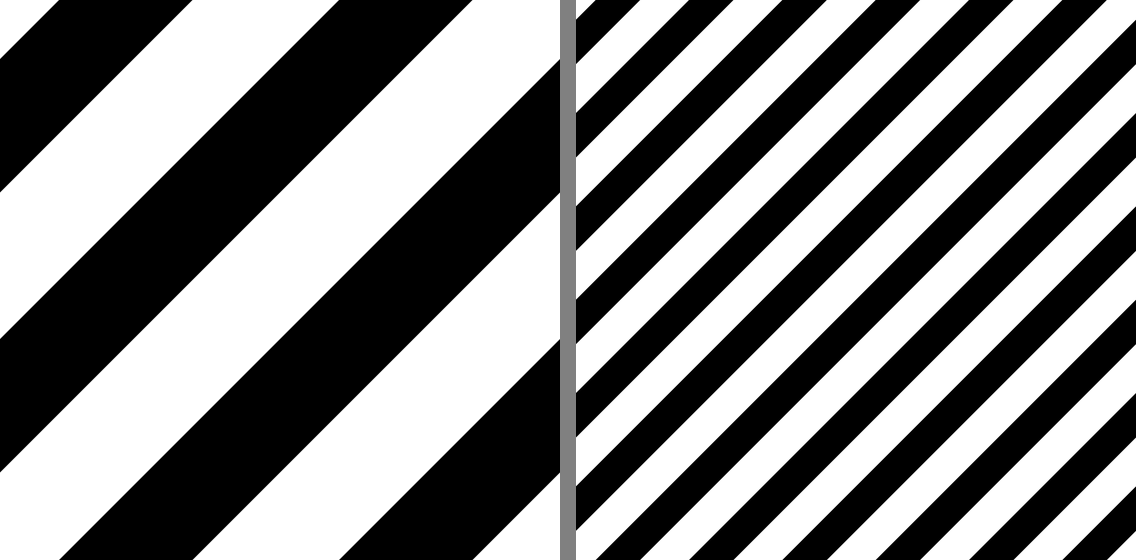
Left: one tile. Right: repeated 3 by 3.
This pattern is drawn by a WebGL 2 fragment shader. Its source:

```glsl
#version 300 es
precision highp float;
// Bold black diagonal stripes on white, rising from lower left to upper right.
// A periodic coordinate across the diagonal gives the distance to the nearest
// stripe; whole repeats along both axes make the canvas tile.

uniform vec2 u_resolution;
out vec4 fragColor;

const vec2 REPEATS = vec2(2.0, -2.0);    // stripes across and down, sign sets the slope
const float STRIPE_CENTER = 0.4492;      // position within one period
const float STRIPE_WIDTH = 0.4766;       // share of one period
const vec3 STRIPE_COLOR = vec3(0.0);
const vec3 GROUND_COLOR = vec3(1.0);

// Signed distance to the nearest stripe edge in periods, negative inside.
float stripeDistance(float phase) {
    float offset = fract(phase - STRIPE_CENTER + 0.5) - 0.5;
    return abs(offset) - 0.5 * STRIPE_WIDTH;
}

void main() {
    vec2 uv = gl_FragCoord.xy / u_resolution;
    float edge = stripeDistance(dot(uv, REPEATS));

    // Smooth the edge over the width of one pixel.
    float pixel = length(REPEATS / u_resolution);
    float coverage = clamp(0.5 - edge / pixel, 0.0, 1.0);

    fragColor = vec4(mix(GROUND_COLOR, STRIPE_COLOR, coverage), 1.0);
}
```
